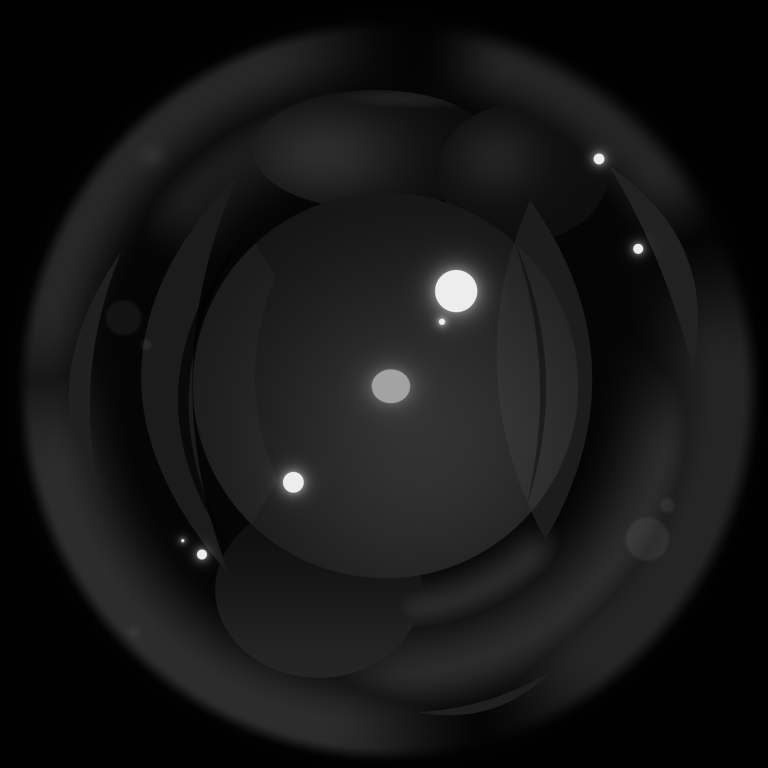
This background is drawn by a Shadertoy shader. Its source:

```glsl
const vec2 BUBBLE_CENTER = vec2(0.505, 0.492);

// Antialiased coverage of a signed distance
float fill(float d) {
    float edge = 0.75 / iResolution.y;
    return 1.0 - smoothstep(-edge, edge, d);
}

float ellipse(vec2 p, vec2 center, vec2 radii) {
    return (length((p - center) / radii) - 1.0) * min(radii.x, radii.y);
}

float blob(vec2 p, vec2 center, vec2 size) {
    vec2 q = (p - center) / size;
    return exp(-dot(q, q));
}

// Region between two parabolic arches over the chord a-b
float crescent(vec2 p, vec2 a, vec2 b, float high, float low) {
    vec2 chord = b - a;
    float len = length(chord);
    float t = dot(p - a, chord) / (len * len);
    float side = dot(p - a, vec2(-chord.y, chord.x)) / len;
    float arch = 4.0 * t * (1.0 - t);
    return fill(max(side - high * arch, low * arch - side));
}

// Brushed ring segment: crisp outside, fading inward and at its ends
float sweep(vec2 p, float radius, float width, float soft, float angle, float span) {
    vec2 q = p - BUBBLE_CENTER;
    float r = length(q);
    float turn = acos(clamp(dot(q / max(r, 1e-4), vec2(cos(angle), sin(angle))), -1.0, 1.0));
    float band = smoothstep(radius - width, radius - 0.2 * width, r)
               * (1.0 - smoothstep(radius - soft, radius + soft, r));
    return band * (1.0 - smoothstep(span * 0.55, span * 1.1, turn));
}

void mainImage(out vec4 fragColor, in vec2 fragCoord) {
    vec2 p = fragCoord / iResolution.xy;
    float rim = length(p - BUBBLE_CENTER);
    float shade = 0.004 + 0.014 * (1.0 - smoothstep(0.40, 0.52, rim));

    // Broad reflections around the bubble
    float sheen = 0.14 * sweep(p, 0.475, 0.11, 0.012, 2.42, 0.85);
    sheen = max(sheen, 0.16 * sweep(p, 0.475, 0.14, 0.012, 3.95, 1.0));
    sheen = max(sheen, 0.13 * sweep(p, 0.475, 0.11, 0.018, 0.95, 0.48));
    sheen = max(sheen, 0.13 * sweep(p, 0.475, 0.17, 0.014, -0.42, 0.85));
    sheen = max(sheen, 0.15 * sweep(p, 0.405, 0.14, 0.04, -0.85, 1.05));
    sheen = max(sheen, 0.15 * sweep(p, 0.31, 0.08, 0.03, -1.15, 0.48));
    sheen = max(sheen, 0.09 * sweep(p, 0.39, 0.13, 0.03, 2.1, 0.5));
    sheen = max(sheen, 0.07 * sweep(p, 0.47, 0.06, 0.012, 3.14, 0.9));
    shade += sheen;

    // Upper and lower lenses
    float topLens = fill(ellipse(p, vec2(0.488, 0.805), vec2(0.16, 0.078)));
    shade = max(shade, topLens * (0.045 + 0.13 * blob(p, vec2(0.42, 0.80), vec2(0.11, 0.065))));
    shade = max(shade, topLens * 0.12 * blob(p, vec2(0.52, 0.872), vec2(0.13, 0.018)));
    float rightLens = fill(ellipse(p, vec2(0.681, 0.776), vec2(0.112, 0.09)));
    shade = max(shade, rightLens * (0.055 + 0.08 * blob(p, vec2(0.645, 0.795), vec2(0.06, 0.05))));
    float lowerLens = fill(ellipse(p, vec2(0.415, 0.232), vec2(0.135, 0.115)));
    shade = max(shade, lowerLens * mix(0.14, 0.06, smoothstep(0.12, 0.32, p.y)));

    // Curved side panes
    shade = max(shade, 0.12 * crescent(p, vec2(0.154, 0.284), vec2(0.159, 0.674), 0.068, 0.039));
    shade = max(shade, 0.105 * crescent(p, vec2(0.299, 0.251), vec2(0.3125, 0.776), 0.122, 0.055));
    shade = max(shade, 0.13 * crescent(p, vec2(0.902, 0.514), vec2(0.792, 0.785), -0.012, -0.05));
    shade = max(shade, 0.12 * crescent(p, vec2(0.54, 0.073), vec2(0.723, 0.13), -0.013, -0.026));
    float rightPane = crescent(p, vec2(0.71, 0.297), vec2(0.69, 0.74), 0.053, -0.071);
    shade = max(shade, 0.11 * rightPane);

    // Central disc and its overlapping bands
    float disc = fill(length(p - vec2(0.502, 0.498)) - 0.251);
    float discShade = mix(0.205, 0.085, smoothstep(0.0, 0.36, length(p - vec2(0.55, 0.43))));
    shade = mix(shade, discShade, disc * 0.95);
    float innerEdge = 0.332 + 1.6 * pow(p.y - 0.51, 2.0);
    float leftBand = fill(max(p.x - innerEdge, abs(p.y - 0.505) - 0.13 - 1.65 * (0.362 - p.x)));
    shade += disc * (0.022 * leftBand + 0.028 * rightPane);
    shade *= 1.0 - 0.65 * crescent(p, vec2(0.299, 0.284), vec2(0.319, 0.694), 0.077, 0.063);
    shade *= 1.0 - 0.4 * crescent(p, vec2(0.685, 0.34), vec2(0.668, 0.69), -0.026, -0.034);

    // Faint floating discs: position and radius
    vec3 motes[4] = vec3[4](
        vec3(0.161, 0.586, 0.024), vec3(0.190, 0.551, 0.008),
        vec3(0.843, 0.298, 0.029), vec3(0.869, 0.342, 0.010));
    for (int i = 0; i < 4; i++) {
        float d = length(p - motes[i].xy) - motes[i].z;
        shade += 0.055 * (1.0 - smoothstep(-0.004, 0.002, d));
    }
    shade += 0.05 * blob(p, vec2(0.199, 0.796), vec2(0.015, 0.014));
    shade += 0.04 * blob(p, vec2(0.174, 0.177), vec2(0.008));

    // Bright points with halos: position and radius
    vec3 lights[7] = vec3[7](
        vec3(0.594, 0.621, 0.0275), vec3(0.5755, 0.581, 0.004),
        vec3(0.382, 0.372, 0.0135), vec3(0.263, 0.278, 0.0065),
        vec3(0.238, 0.296, 0.002), vec3(0.780, 0.793, 0.007),
        vec3(0.831, 0.676, 0.0065));
    for (int i = 0; i < 7; i++) {
        float d = length(p - lights[i].xy) - lights[i].z;
        shade += 0.32 * exp(-max(d, 0.0) / (0.003 + 0.3 * lights[i].z));
        shade = mix(shade, 0.93, fill(d));
    }
    float core = ellipse(p, vec2(0.509, 0.497), vec2(0.025, 0.022));
    shade += 0.16 * exp(-max(core, 0.0) / 0.011);
    shade = mix(shade, 0.64, fill(core));

    fragColor = vec4(vec3(clamp(shade, 0.0, 1.0)), 1.0);
}
```
